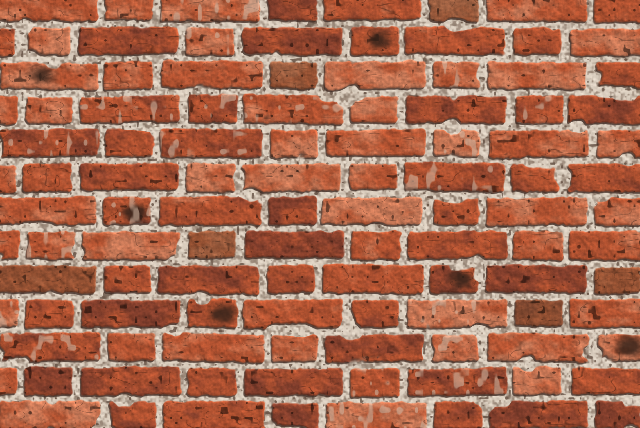
Give the GLSL for this texture, as a Shadertoy shader.

```glsl
// Weathered red brick wall in Flemish bond with coarse pale mortar, lit from the upper right.

float hash(vec2 p) {
    return fract(sin(dot(p, vec2(127.1, 311.7))) * 43758.5);
}

float noise(vec2 p) {
    vec2 i = floor(p), f = fract(p);
    f = f * f * (3.0 - 2.0 * f);
    return mix(mix(hash(i), hash(i + vec2(1, 0)), f.x),
               mix(hash(i + vec2(0, 1)), hash(i + vec2(1, 1)), f.x), f.y);
}

float fbm(vec2 p) {
    float sum = 0.0, amp = 0.53;
    for (int i = 0; i < 4; i++) {
        sum += amp * noise(p);
        p = p * 2.1 + 17.3;
        amp *= 0.5;
    }
    return sum;
}

// Signed distance to the brick of this cell; also gives its id and local position.
float brickDistance(vec2 p, out vec2 id, out vec2 local) {
    vec2 q = p + 0.005 * (vec2(noise(p * 5.0), noise(p * 5.0 + 40.0)) - 0.5);

    // Courses: alternate rows shift by half a stretcher-header pair.
    float course = q.y * 12.58 + 0.13;
    float row = floor(course);
    float x = q.x / 0.381 - 0.297 - 0.5 * mod(row, 2.0);
    x += 0.03 * (hash(vec2(row, 3.7)) - 0.5);
    float pair = floor(x + 0.331);
    x -= pair;
    float header = step(0.331, x);
    id = vec2(2.0 * pair + header, row);
    local = vec2((x - 0.5 * header) * 0.381, (fract(course) - 0.5) / 12.58);

    // Each brick is slightly shifted, resized and tilted.
    vec2 jitter = vec2(hash(id + 5.1), hash(id + 9.4)) - 0.5;
    local += jitter * vec2(0.006, 0.003);
    local.y += local.x * 0.025 * (hash(id + 2.6) - 0.5);
    vec2 halfSize = vec2(mix(0.116, 0.0555, header), 0.0315);
    halfSize += 0.003 * (hash(id + 7.8) - 0.5);
    vec2 b = abs(local) - halfSize + 0.006;
    float d = length(max(b, 0.0)) + min(max(b.x, b.y), 0.0) - 0.006;

    // Rough arrises and occasional chips.
    d += 0.005 * (noise(p * 48.0) - 0.5) + 0.003 * (noise(p * 130.0) - 0.5);
    return d + 0.012 * smoothstep(0.78, 0.95, noise(p * 17.0 + 8.0));
}

vec3 mortarColor(vec2 p, vec2 toLight) {
    float grain = 0.55 * noise(p * 190.0) + 0.45 * noise(p * 95.0 + 6.0);
    float relief = noise(p * 150.0) - noise((p + toLight) * 150.0);
    vec3 c = mix(vec3(0.61, 0.54, 0.48), vec3(0.86, 0.81, 0.75),
                 smoothstep(0.2, 0.6, grain));
    c += 0.11 * relief;
    float pit = smoothstep(0.77, 0.92, noise(p * 115.0 + 31.0));
    return mix(c, vec3(0.36, 0.28, 0.23), 0.75 * pit);
}

vec3 brickColor(vec2 p, vec2 id, vec2 local, vec2 toLight) {
    // Firing tone: dark, common red or pale orange, mottled within the brick.
    float mottle = fbm(p * vec2(22.0, 32.0) + id * 3.0);
    float tone = 0.72 * hash(id + 1.3) + 0.95 * (mottle - 0.5) + 0.14;
    vec3 c = mix(vec3(0.50, 0.24, 0.17), vec3(0.69, 0.32, 0.19),
                 smoothstep(0.0, 0.45, tone));
    c = mix(c, vec3(0.78, 0.47, 0.34), smoothstep(0.48, 0.95, tone));
    c = mix(c, vec3(0.50, 0.31, 0.20), 0.6 * step(0.93, hash(id + 12.7)));

    // Gritty relief, drag marks and small holes.
    float relief = fbm(p * 60.0) - fbm((p + toLight) * 60.0);
    c *= 1.0 + 0.6 * relief + 0.16 * (noise(p * 210.0) - 0.5);
    float crease = abs(noise(p * vec2(24.0, 65.0) + id) - 0.5);
    c *= 1.0 - 0.28 * (1.0 - smoothstep(0.0, 0.035, crease)) * smoothstep(0.4, 0.65, mottle);
    c *= 1.0 - 0.5 * smoothstep(0.84, 0.95, noise(p * 85.0 + 60.0));

    // Soot on a few bricks, lime smears on others.
    vec2 spot = local - vec2(0.06 * (hash(id + 4.2) - 0.5), 0.0);
    float soot = 1.0 - smoothstep(0.2, 1.0, length(spot / vec2(0.045, 0.034)) + 0.9 * (mottle - 0.5));
    c = mix(c, vec3(0.19, 0.13, 0.10), 0.8 * soot * step(0.91, hash(id + 21.5)));
    float lime = smoothstep(0.70, 0.85, noise(p * vec2(75.0, 48.0) + 90.0));
    return mix(c, vec3(0.80, 0.69, 0.61), 0.6 * lime * step(0.72, hash(id + 33.9)));
}

void mainImage(out vec4 fragColor, in vec2 fragCoord) {
    vec2 p = fragCoord / iResolution.y;
    vec2 toLight = vec2(0.0028, 0.0042);
    float soft = 1.0 / iResolution.y;

    vec2 id, local, otherId, otherLocal;
    float d = brickDistance(p, id, local);
    float dLit = brickDistance(p + toLight, otherId, otherLocal);

    // Mortar, with the shadow cast by the brick towards the light.
    vec3 mortar = mortarColor(p, toLight);
    float shadow = 1.0 - smoothstep(-0.002, 0.0015, dLit);
    mortar = mix(mortar, vec3(0.25, 0.17, 0.14), 0.82 * shadow);

    // Brick face, with its edges lit or shaded by their slope.
    vec3 brick = brickColor(p, id, local, toLight);
    float rim = smoothstep(-0.007, 0.0, d);
    brick *= 1.0 + rim * clamp((dLit - d) * 55.0, -0.35, 0.22);

    vec3 color = mix(brick, mortar, smoothstep(-soft, soft, d));
    fragColor = vec4(clamp(color, 0.0, 1.0), 1.0);
}
```
